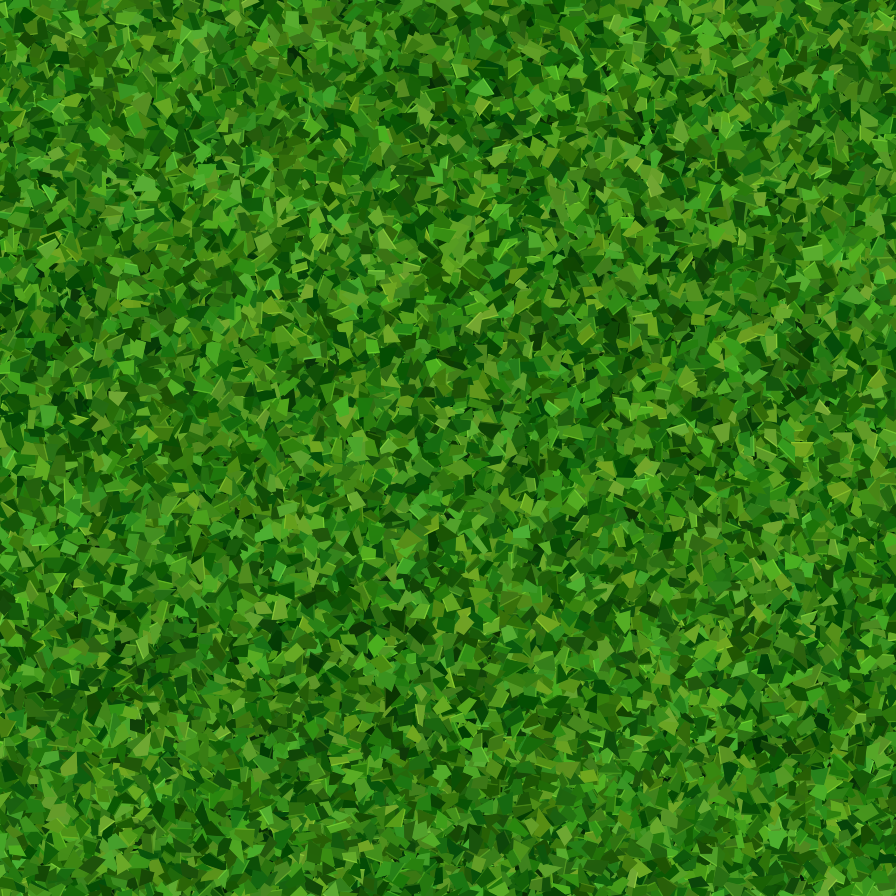
Write a WebGL 2 fragment shader that draws this texture.

```glsl
#version 300 es
precision highp float;

uniform vec2 u_resolution;
out vec4 fragColor;

#define CELLS 60.0        // flakes across the canvas, per layer
#define LAYERS 7          // stacked sheets of flakes
#define LENGTH 0.56       // mean half length, in cells
#define WIDTH 0.36        // mean half width, in cells
#define TAPER 0.75        // irregularity of the outlines
#define TONE_SPREAD 0.94  // contrast between flakes
#define DEPTH_SHADE 0.16  // darkening of the lower layers
#define DRIFT 0.05        // broad light and dark patches
#define TINT 0.13         // olive to pure green variation
#define RIM 0.09          // width of the lit edge, in cells

vec3 hash3(vec3 p) {
  p = fract(p * vec3(0.1031, 0.1030, 0.0973));
  p += dot(p, p.yxz + 33.33);
  return fract((p.xxy + p.yxx) * p.zyx);
}

mat2 rotation(float angle) {
  float c = cos(angle), s = sin(angle);
  return mat2(c, s, -s, c);
}

// Green ramp from deep shade to sunlit leaf
vec3 leafColor(float tone) {
  vec3 c = vec3(0.02, 0.17, 0.015);
  c = mix(c, vec3(0.04, 0.27, 0.02), clamp((tone - 0.01) / 0.075, 0.0, 1.0));
  c = mix(c, vec3(0.09, 0.35, 0.03), clamp((tone - 0.085) / 0.18, 0.0, 1.0));
  c = mix(c, vec3(0.16, 0.45, 0.06), clamp((tone - 0.265) / 0.23, 0.0, 1.0));
  c = mix(c, vec3(0.25, 0.55, 0.10), clamp((tone - 0.495) / 0.25, 0.0, 1.0));
  return mix(c, vec3(0.37, 0.67, 0.16), clamp((tone - 0.745) / 0.22, 0.0, 1.0));
}

// Layered sines for slow changes of light
float drift(vec2 p) {
  return sin(p.x * 9.0 + 2.0 * sin(p.y * 7.0)) * 0.5
       + sin(p.y * 17.0 - p.x * 11.0 + 1.5 * sin(p.x * 13.0)) * 0.5;
}

// Paints one tapered, skewed quad over the colour below it
vec3 paintFlake(vec3 below, vec2 q, vec2 cell, float layer, float light, float pixel) {
  vec3 place = hash3(vec3(cell, layer * 7.0 + 1.0));
  vec3 shape = hash3(vec3(cell, layer * 7.0 + 3.0)) - 0.5;
  vec3 look = hash3(vec3(cell, layer * 7.0 + 5.0));
  vec3 extra = hash3(vec3(cell, layer * 7.0 + 6.0)) - 0.5;

  vec2 p = rotation(place.z * 6.2832) * (q - cell - place.xy);
  float halfLength = LENGTH * (1.0 + 0.5 * extra.x) + shape.x * TAPER * p.y;
  float halfWidth = WIDTH * (1.0 + 0.7 * extra.y) + shape.y * TAPER * p.x;
  float ends = abs(p.x + shape.z * p.y) - halfLength;
  float sides = abs(p.y) - halfWidth;
  float cover = smoothstep(0.6, -0.6, max(ends, sides) / pixel);

  float tone = 0.5 + (look.x - 0.5) * TONE_SPREAD + light;
  vec3 color = leafColor(tone);
  float hue = look.y - 0.5;
  color += color.g * vec3(hue * 2.0 * TINT, -0.06 * hue, extra.z * TINT);

  // Lit edge along one side of some flakes
  float edge = smoothstep(RIM + pixel * 0.5, RIM - pixel * 0.5, halfWidth - p.y);
  color += edge * step(0.65, look.z) * vec3(0.11, 0.12, 0.04);
  return mix(below, color, cover);
}

void main() {
  float size = min(u_resolution.x, u_resolution.y);
  vec2 uv = gl_FragCoord.xy / size;
  float pixel = CELLS / size;
  float patches = DRIFT * drift(uv);
  vec3 color = vec3(0.015, 0.12, 0.015);

  // Sheets are turned against each other and painted from the bottom up
  for (int i = 0; i < LAYERS; i++) {
    float layer = float(i);
    float height = layer / float(LAYERS - 1);
    float light = patches + DEPTH_SHADE * (height - 0.75);
    vec2 q = rotation(layer * 1.7 + 0.4) * uv * CELLS + 200.0 + layer * 17.3;
    vec2 home = floor(q);
    for (int y = -1; y <= 1; y++) {
      for (int x = -1; x <= 1; x++) {
        color = paintFlake(color, q, home + vec2(x, y), layer, light, pixel);
      }
    }
  }
  fragColor = vec4(clamp(color, 0.0, 1.0), 1.0);
}
```
